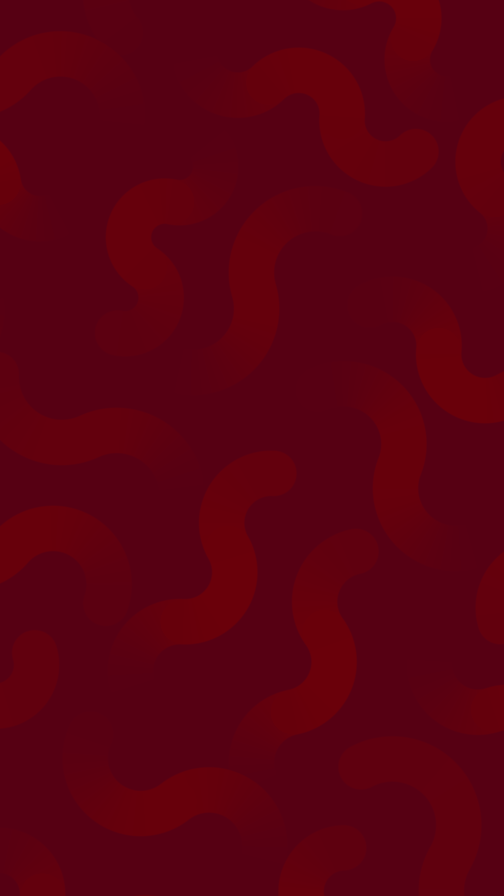
Give the GLSL for this background, as a WebGL 1 fragment shader.

```glsl
precision highp float;
// Dark crimson backdrop with scattered, winding red strokes that fade along their length.

uniform vec2 u_resolution;

const float PI = 3.14159265;
const float CELL = 0.52; // side of a grid cell, in canvas widths

float hash(vec2 p) {
  vec3 q = fract(p.xyx * vec3(0.1031, 0.1030, 0.0973));
  q += dot(q, q.yzx + 33.33);
  return fract((q.x + q.y) * q.z);
}

vec2 direction(float angle) {
  return vec2(cos(angle), sin(angle));
}

// Returns the distance to an arc (x) and the angle travelled to the nearest point (y).
vec2 arcDistance(vec2 p, vec2 center, float radius, float start, float turn, float sweep) {
  vec2 q = p - center;
  float travelled = turn * (atan(q.y, q.x) - start) - 0.5 * sweep;
  travelled = mod(travelled + PI, 2.0 * PI) - PI;
  travelled = clamp(travelled, -0.5 * sweep, 0.5 * sweep) + 0.5 * sweep;
  vec2 nearest = radius * direction(start + turn * travelled);
  return vec2(length(q - nearest), travelled);
}

// Opacity of one stroke made of two or three arcs that bend alternately.
float stroke(vec2 p, vec2 middle, float axis, vec2 seed) {
  float arcs = hash(seed + 3.7) < 0.45 ? 2.0 : 3.0;
  float sweep = mix(2.0, 2.8, hash(seed + 11.3));
  float span = mix(0.42, 0.52, hash(seed + 19.1));
  float radius = span / (2.0 * arcs * sin(0.5 * sweep));
  float turn = hash(seed + 27.9) < 0.5 ? -1.0 : 1.0;
  float peak = mix(0.5, 1.0, hash(seed + 35.3));
  float tail = hash(seed + 43.7);

  vec2 pen = middle - 0.5 * span * direction(axis);
  float heading = axis - 0.5 * turn * sweep;
  float opacity = 0.0;

  for (int i = 0; i < 3; i++) {
    if (float(i) >= arcs) break;
    float start = heading - 0.5 * turn * PI;
    vec2 center = pen - radius * direction(start);
    vec2 arc = arcDistance(p, center, radius, start, turn, sweep);

    float along = (float(i) + arc.y / sweep) / arcs;
    float fade = smoothstep(0.0, 0.45, along) * mix(1.0, tail, smoothstep(0.6, 1.0, along));
    float body = 1.0 - smoothstep(0.043, 0.047, arc.x);
    opacity = max(opacity, body * fade * peak);

    // Continue from the end of this arc, bending the other way.
    heading += turn * sweep;
    pen = center + radius * direction(start + turn * sweep);
    turn = -turn;
  }
  return opacity;
}

void main() {
  vec2 p = (gl_FragCoord.xy - 0.5 * u_resolution) / u_resolution.x;

  // Tilted basket weave: each cell holds two strokes, turned a quarter in every other cell.
  p = mat2(0.82, 0.57, -0.57, 0.82) * p + 7.3;
  vec2 home = floor(p / CELL);
  float opacity = 0.0;

  for (int y = -1; y <= 1; y++) {
    for (int x = -1; x <= 1; x++) {
      vec2 cell = home + vec2(float(x), float(y));
      float quarter = mod(cell.x + cell.y, 2.0);
      for (int k = 0; k < 2; k++) {
        float side = float(k) * 2.0 - 1.0;
        vec2 seed = cell * 2.0 + vec2(float(k), 50.0);
        vec2 jitter = vec2(hash(seed), hash(seed + 5.1)) - 0.5;
        float axis = 0.5 * PI * quarter;
        vec2 middle = (cell + 0.5) * CELL + side * 0.25 * CELL * direction(axis + 0.5 * PI);
        axis += 0.5 * (hash(seed + 51.9) - 0.5);
        axis += hash(seed + 59.3) < 0.5 ? PI : 0.0;
        opacity = max(opacity, stroke(p, middle + 0.07 * jitter, axis, seed));
      }
    }
  }

  vec3 color = mix(vec3(0.338, 0.0, 0.075), vec3(0.415, 0.0, 0.038), opacity);
  gl_FragColor = vec4(color, 1.0);
}
```
